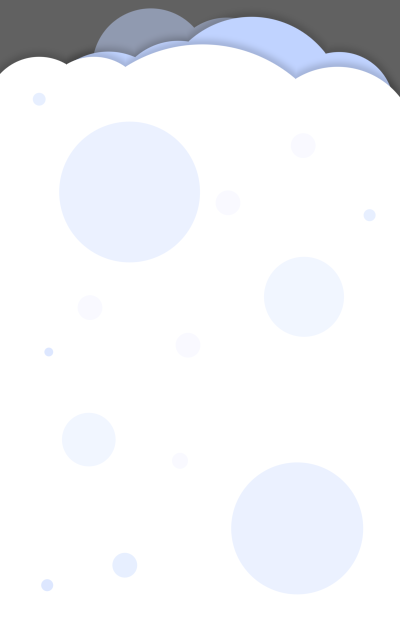
This background is drawn by a WebGL 1 fragment shader. Its source:

```glsl
precision highp float;
// Snow-white cloud bank under a grey sky, with pale round bubbles drifting below.
// Each cloud layer is a union of circle distances, stacked back to front with
// soft shadows; the bubbles are tinted discs blended over the white body.
// Units: canvas width is 1.0 and height is 1.6, origin at the lower left.

uniform vec2 u_resolution;

const vec2 CANVAS = vec2(1.0, 1.6);
const vec3 SKY = vec3(0.38);
const vec3 BLUE = vec3(0.753, 0.827, 1.0);
const vec3 WHITE = vec3(1.0);
const vec3 MIST = vec3(0.945, 0.963, 1.0);
const vec3 ICE = vec3(0.921, 0.945, 1.0);
const vec3 FROST = vec3(0.905, 0.938, 1.0);
const vec3 DEEP = vec3(0.867, 0.906, 1.0);
const vec3 LILAC = vec3(0.975, 0.977, 1.0);

float circle(vec2 p, float x, float y, float radius) {
  return length(p - vec2(x, y)) - radius;
}

// Antialiased coverage of a signed distance
float cover(float dist) {
  float edge = 0.7 / u_resolution.x;
  return 1.0 - smoothstep(-edge, edge, dist);
}

// Soft darkening around a shape, then the shape itself
vec3 cloud(vec3 base, float dist, vec3 tint, float opacity, float shadow) {
  float falloff = 1.0 - smoothstep(0.0, 0.035, dist);
  base *= 1.0 - shadow * falloff * falloff;
  return mix(base, tint, cover(dist) * opacity);
}

vec3 bubble(vec3 base, vec2 p, float x, float y, float radius, vec3 tint) {
  return mix(base, tint, cover(circle(p, x, y, radius)));
}

float hazeShape(vec2 p) {
  return min(circle(p, 0.377, 1.433, 0.146), circle(p, 0.567, 1.412, 0.144));
}

float blueShape(vec2 p) {
  float left = min(circle(p, 0.271, 1.304, 0.167), circle(p, 0.446, 1.335, 0.163));
  float right = min(circle(p, 0.629, 1.325, 0.233), circle(p, 0.848, 1.333, 0.137));
  return min(left, right);
}

float whiteShape(vec2 p) {
  float left = min(circle(p, 0.098, 1.325, 0.133), circle(p, 0.235, 1.323, 0.135));
  float right = min(circle(p, 0.506, 1.131, 0.358), circle(p, 0.844, 1.235, 0.198));
  float body = p.y - 1.335;
  return min(body, min(left, right));
}

vec3 bubbles(vec3 color, vec2 p) {
  // Large and medium discs
  color = bubble(color, p, 0.324, 1.120, 0.176, ICE);
  color = bubble(color, p, 0.743, 0.279, 0.165, ICE);
  color = bubble(color, p, 0.760, 0.858, 0.100, MIST);
  color = bubble(color, p, 0.222, 0.501, 0.067, MIST);
  // Faint lilac discs
  color = bubble(color, p, 0.758, 1.236, 0.031, LILAC);
  color = bubble(color, p, 0.570, 1.093, 0.031, LILAC);
  color = bubble(color, p, 0.225, 0.831, 0.031, LILAC);
  color = bubble(color, p, 0.470, 0.737, 0.031, LILAC);
  color = bubble(color, p, 0.450, 0.448, 0.020, LILAC);
  // Small bright beads
  color = bubble(color, p, 0.098, 1.352, 0.016, FROST);
  color = bubble(color, p, 0.924, 1.062, 0.015, FROST);
  color = bubble(color, p, 0.312, 0.187, 0.031, FROST);
  color = bubble(color, p, 0.122, 0.720, 0.011, DEEP);
  return bubble(color, p, 0.118, 0.137, 0.015, DEEP);
}

void main() {
  vec2 p = gl_FragCoord.xy / u_resolution * CANVAS;

  vec3 color = cloud(SKY, hazeShape(p), BLUE, 0.5, 0.0);
  color = cloud(color, blueShape(p), BLUE, 1.0, 0.14);
  color = cloud(color, whiteShape(p), WHITE, 1.0, 0.14);
  color = bubbles(color, p);

  gl_FragColor = vec4(color, 1.0);
}
```
